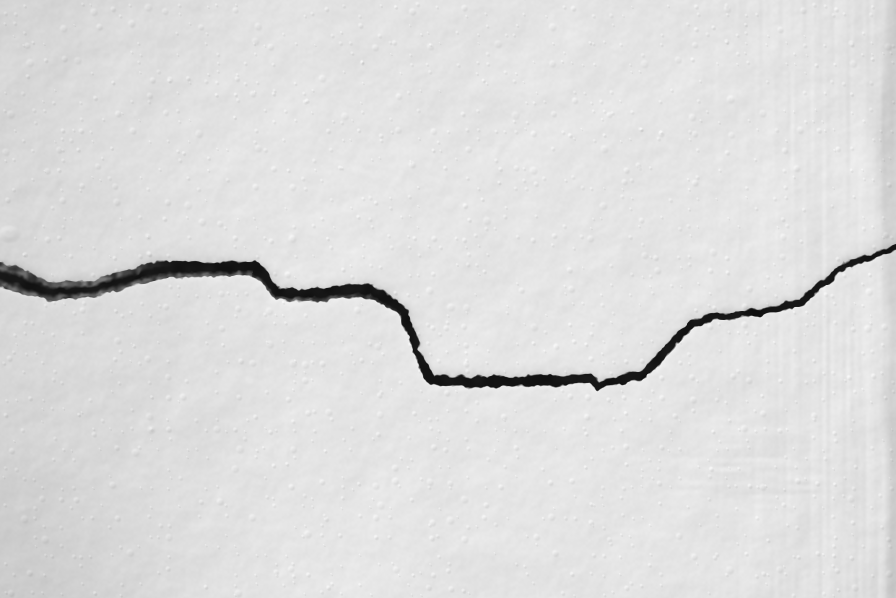
This texture is drawn by a Shadertoy shader. Its source:

```glsl
// A jagged dark crack running across a softly lit, white plastered wall.
// The crack is a tapered polyline with noisy edges; the plaster is a height
// field of layered noise and small pimples, shaded from the upper left.

const int COUNT = 23;

// Centre line of the crack, in canvas heights
const vec2 PATH[COUNT] = vec2[COUNT](
    vec2(-.02, .547), vec2(.016, .537), vec2(.082, .512), vec2(.156, .517),
    vec2(.205, .531), vec2(.264, .549), vec2(.426, .551), vec2(.465, .510),
    vec2(.504, .506), vec2(.621, .514), vec2(.674, .480), vec2(.699, .410),
    vec2(.721, .365), vec2(.801, .361), vec2(.986, .365), vec2(1.002, .355),
    vec2(1.078, .375), vec2(1.156, .455), vec2(1.195, .469), vec2(1.273, .478),
    vec2(1.340, .494), vec2(1.414, .557), vec2(1.514, .590));

// Half width of the crack at each point
const float HALF_WIDTH[COUNT] = float[COUNT](
    .018, .020, .016, .015, .014, .014, .011, .010, .011, .011, .008, .006,
    .008, .009, .008, .006, .008, .006, .006, .006, .006, .005, .004);

float hash(vec2 p) {
    vec3 q = fract(vec3(p.xyx) * .1031);
    q += dot(q, q.yzx + 33.33);
    return fract((q.x + q.y) * q.z);
}

float noise(vec2 p) {
    vec2 i = floor(p), f = fract(p);
    f = f * f * (3. - 2. * f);
    return mix(mix(hash(i), hash(i + vec2(1, 0)), f.x),
               mix(hash(i + vec2(0, 1)), hash(i + vec2(1, 1)), f.x), f.y);
}

float fbm(vec2 p) {
    float sum = 0., amplitude = .5;
    for (int i = 0; i < 4; i++) {
        sum += amplitude * noise(p);
        p = mat2(1.6, 1.2, -1.2, 1.6) * p + 7.3;
        amplitude *= .5;
    }
    return sum;
}

// Sparse round bumps, one at most per grid cell
float pimples(vec2 p, float density) {
    vec2 cell = floor(p), f = fract(p);
    vec2 centre = .3 + .4 * vec2(hash(cell + 11.), hash(cell + 47.));
    float radius = mix(.12, .28, hash(cell + 83.));
    float present = step(hash(cell), density);
    return present * smoothstep(radius, radius * .2, length(f - centre));
}

float plasterHeight(vec2 p) {
    float h = .42 * fbm(p * 13. + 20.);
    h += .06 * pimples(p * 34., .24) + .045 * pimples(p * 62. + 9., .2);
    // Blister by the left edge and a shallow round dent below the crack
    h += .12 * smoothstep(.022, .006, length((p - vec2(.014, .61)) * vec2(1, 1.4)));
    float ring = length((p - vec2(.65, .205)) * vec2(1, 1.15)) - .045;
    h += .03 * smoothstep(-.012, .012, ring + .02 * (noise(p * 40.) - .5));
    return h;
}

// x: signed distance to the crack, y: height across it from -1 to 1
vec2 crack(vec2 p) {
    vec2 best = vec2(1e3, 0);
    for (int i = 0; i < COUNT - 1; i++) {
        vec2 a = PATH[i], ab = PATH[i + 1] - a;
        float t = clamp(dot(p - a, ab) / dot(ab, ab), 0., 1.);
        vec2 offset = p - a - ab * t;
        float w = mix(HALF_WIDTH[i], HALF_WIDTH[i + 1], t);
        float d = length(offset) - w;
        if (d < best.x) best = vec2(d, offset.y / w);
    }
    return best;
}

float wallTone(vec2 p) {
    float tone = .895;
    tone -= .07 * smoothstep(.5, 0., p.x) * mix(1., .55, p.y);
    tone -= .035 * smoothstep(.6, 1.1, length((p - vec2(.8, .5)) * vec2(.9, 1.3)));
    tone += .03 * (fbm(p * 3.) - .5);
    // Worn, shadowed right border with a wavy outline
    float border = 1.475 + .025 * (noise(vec2(p.y * 9., 2.)) - .5);
    return tone - .085 * smoothstep(border - .012, border + .012, p.x);
}

// Brush marks: upright on the right, a few level ones near the lower right
float brushMarks(vec2 p) {
    float upright = (noise(p * vec2(150, 5)) - .5) * smoothstep(1.1, 1.42, p.x);
    float patchMask = smoothstep(.16, .03, length((p - vec2(1.26, .21)) * vec2(.8, 1.4)));
    float level = (noise(p * vec2(14, 130) + 3.) - .5) * patchMask;
    return .04 * upright + .05 * level;
}

void mainImage(out vec4 fragColor, in vec2 fragCoord) {
    vec2 p = fragCoord / iResolution.xy * vec2(1.5, 1);
    float aa = 1. / iResolution.y;

    // Lit plaster
    vec2 toLight = vec2(-.0022, .0032);
    float relief = plasterHeight(p) - plasterHeight(p + toLight);
    float shade = wallTone(p) + brushMarks(p) + clamp(relief * .9, -.16, .07);
    shade += .012 * (noise(p * 230.) - .5);

    // Ragged outline of the crack
    vec2 ragged = vec2(noise(p * 70.), noise(p * 70. + 31.)) - .5;
    vec2 fine = vec2(noise(p * 190.), noise(p * 190. + 57.)) - .5;
    vec2 c = crack(p + .006 * ragged + .003 * fine);

    // Soft shadow above, pale broken lip below
    float outside = max(c.x, 0.);
    shade -= .09 * exp(-outside / .006) * step(0., c.y);
    shade += .04 * exp(-outside / .005) * step(c.y, 0.);

    // Black gap with grey rubble: high on the left, low further on
    float rubble = smoothstep(.1, .6, c.y) * smoothstep(.3, .18, p.x);
    rubble += smoothstep(-.2, -.8, c.y) * smoothstep(.75, .5, p.x);
    float gap = .06 + rubble * (.1 + .3 * noise(p * 120.)) + .04 * noise(p * 60.);
    shade = mix(gap, shade, smoothstep(-aa, aa, c.x));

    fragColor = vec4(vec3(clamp(shade, 0., 1.)), 1);
}
```
